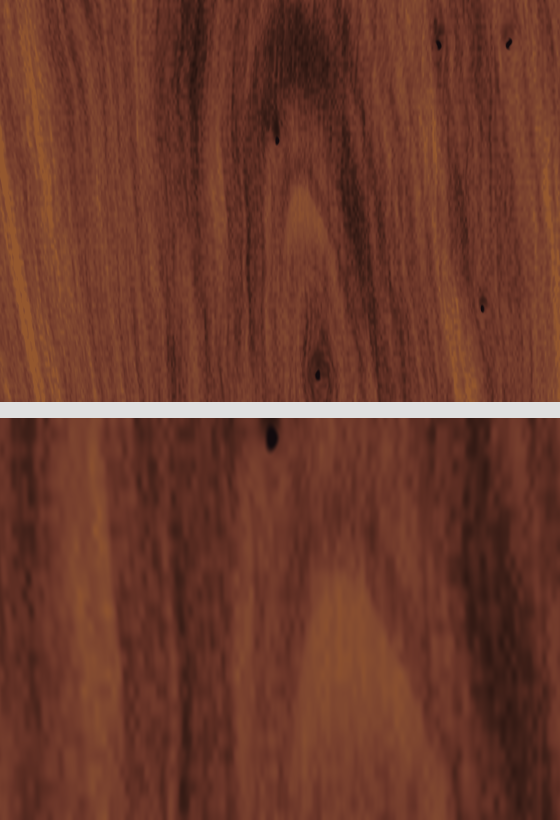
Top, the full canvas; bottom, a detail of the centre.
Reproduce this texture procedurally as a Shadertoy shader.

```glsl
const vec3 WOOD[6] = vec3[6](
    vec3(0.26, 0.13, 0.10), vec3(0.35, 0.17, 0.13), vec3(0.42, 0.21, 0.16),
    vec3(0.47, 0.25, 0.18), vec3(0.51, 0.29, 0.19), vec3(0.58, 0.34, 0.18));
const vec3 KNOT_COLOR = vec3(0.07, 0.04, 0.05);

// Knots: centre, size
const vec3 KNOTS[5] = vec3[5](
    vec3(0.688, 0.650, 0.8), vec3(1.092, 0.888, 0.9), vec3(1.266, 0.891, 1.0),
    vec3(0.792, 0.067, 1.0), vec3(1.201, 0.232, 0.7));
// Dark stains: centre, radii
const vec4 STAINS[7] = vec4[7](
    vec4(0.480, 0.92, 0.050, 0.25), vec4(0.585, 0.45, 0.022, 0.50),
    vec4(1.120, 0.42, 0.045, 0.20), vec4(0.675, 0.70, 0.032, 0.045),
    vec4(0.770, 0.86, 0.110, 0.12), vec4(0.880, 0.42, 0.040, 0.25),
    vec4(0.430, 0.07, 0.025, 0.12));

const float BASE_TONE = 2.4;
const float ARCH_SLOPE = 0.17;    // how fast the rings close upward
const float TONGUE_RING = 0.093;  // ring that bounds the pale tongue
const float BAND_FREQ = 17.0;
const float RING_FREQ = 48.0;
const float LINE_FREQ = 110.0;
const vec2 FIBRE_FREQ = vec2(170.0, 6.0);
const vec2 PORE_FREQ = vec2(220.0, 75.0);

float hash(vec2 p) {
    return fract(sin(dot(p, vec2(127.1, 311.7))) * 43758.545);
}

// Smooth value noise in -1..1
float noise(vec2 p) {
    vec2 i = floor(p), f = fract(p);
    f = f * f * (3.0 - 2.0 * f);
    float low = mix(hash(i), hash(i + vec2(1, 0)), f.x);
    float high = mix(hash(i + vec2(0, 1)), hash(i + vec2(1, 1)), f.x);
    return 2.0 * mix(low, high, f.y) - 1.0;
}

// Soft elliptical spot, 1 at the centre
float spot(vec2 d, vec2 radii) {
    d /= radii;
    return exp(-dot(d, d));
}

vec3 woodColor(float tone) {
    tone = clamp(tone, 0.0, 4.999);
    int i = int(tone);
    return mix(WOOD[i], WOOD[i + 1], fract(tone));
}

void mainImage(out vec4 fragColor, in vec2 fragCoord) {
    vec2 p = fragCoord / iResolution.y;

    // Grain coordinate: leaning left side, slow waves, swerves round knots
    float x = p.x;
    x += 0.12 * (p.y - 0.5) * smoothstep(0.5, 0.0, p.x);
    x += 0.016 * noise(p * vec2(5.0, 2.8)) + 0.004 * noise(p * vec2(18.0, 9.0));
    float knotCore = 0.0, knotShade = 0.0, knotRim = 0.0;
    for (int k = 0; k < 5; k++) {
        vec2 d = p - KNOTS[k].xy;
        float size = KNOTS[k].z;
        x -= 0.6 * d.x * spot(d, size * vec2(0.035, 0.06));
        d.x += 0.004 * noise(p * 60.0);
        knotCore += spot(d, size * vec2(0.008, 0.017));
        knotShade += spot(d - vec2(0.0, 0.02), size * vec2(0.016, 0.05));
        knotRim += spot(d + vec2(0.0, 0.012), size * vec2(0.014, 0.026));
    }

    // Cathedral rings: nested arches at the axis, straight grain far away
    float across = x - (0.80 - 0.08 * p.y);
    float height = ARCH_SLOPE * p.y;
    float ring = sqrt(across * across + height * height);
    float drift = 0.7 * p.y + 2.0 * across;

    float tone = BASE_TONE;
    tone += 1.3 * noise(vec2(ring * BAND_FREQ, drift));
    tone += 1.2 * noise(vec2(ring * RING_FREQ, drift * 1.3 + 17.0));
    tone += 0.7 * noise(vec2(ring * LINE_FREQ, drift * 2.0 + 41.0));

    // Fibres and pores
    tone += 0.75 * noise(vec2(x, p.y) * FIBRE_FREQ);
    tone += 0.75 * noise(vec2(x, p.y) * PORE_FREQ + 9.0);

    // Pale sides, pale patch and the sharp pale tongue
    tone += 0.7 * smoothstep(0.38, 0.65, abs(p.x - 0.70));
    tone += 0.8 * spot(p - vec2(0.53, 0.43), vec2(0.04, 0.2));
    float tongue = smoothstep(TONGUE_RING, TONGUE_RING - 0.004, ring);
    tongue *= smoothstep(0.30, 0.48, p.y);
    tone = mix(tone, 4.1 + 0.3 * (tone - BASE_TONE), 0.85 * tongue);

    // Stains and knots
    for (int k = 0; k < 7; k++) {
        tone -= 1.5 * spot(p - STAINS[k].xy, STAINS[k].zw);
    }
    tone += 1.4 * knotRim - 2.0 * knotShade;
    vec3 color = woodColor(tone);
    color *= 1.0 + 0.25 * clamp(tone, -2.0, 0.0);
    color = mix(color, KNOT_COLOR, smoothstep(0.25, 0.85, knotCore));
    fragColor = vec4(color, 1.0);
}
```
